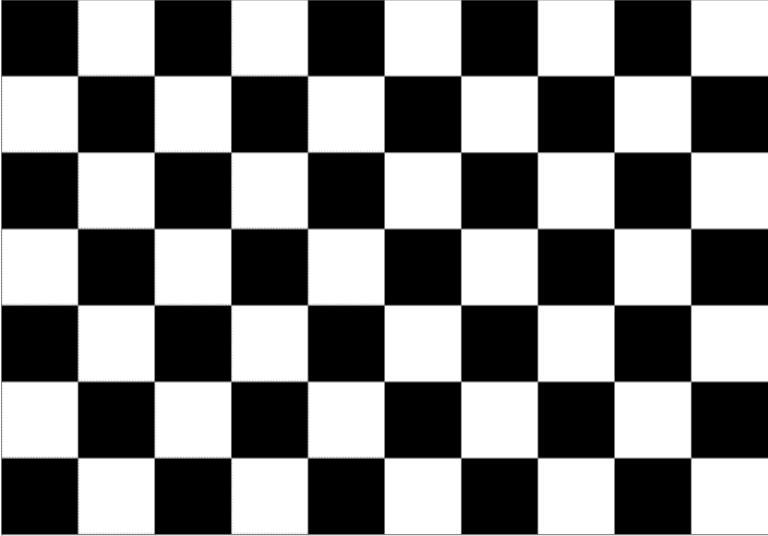
This pattern is drawn by a WebGL 1 fragment shader. Its source:

```glsl
precision highp float;
// Black and white checkerboard, ten by seven squares, with soft grey seams.
uniform vec2 u_resolution;

#define COLUMNS 10.0
#define ROWS 7.0
#define PITCH vec2(0.0998, 0.09948)   // square size, in canvas widths
#define ORIGIN vec2(0.0018, 0.0018)   // lower left corner of the board
#define SEAM vec2(0.0023, 0.0030)     // seam softness across x and y
#define STIPPLE_PERIOD 0.00390625     // spacing of the faint seam dots
#define STIPPLE_DEPTH 0.12
#define STIPPLED_COLUMNS 5.0

const float TAU = 6.2831853;

// Signed distance to the nearest grid line, positive in even squares
vec2 alternatingDistance(vec2 cell) {
  return 0.5 - abs(mod(cell + 0.5, 2.0) - 1.0);
}

// Faint dots just inside the left and bottom edges of a white square
float stipple(vec2 p, vec2 cell, float pixel) {
  vec2 square = floor(cell);
  float white = mod(square.x + square.y, 2.0);
  vec2 inset = fract(cell) * PITCH;
  vec2 band = 1.0 - smoothstep(SEAM * 0.5, SEAM * 1.3, inset);
  vec2 dots = 0.5 + 0.5 * sin(TAU * p.yx / STIPPLE_PERIOD);
  float region = step(0.0, square.x) * step(square.x, STIPPLED_COLUMNS - 1.0);
  float resolved = clamp(STIPPLE_PERIOD / pixel - 1.0, 0.0, 1.0);
  vec2 marks = band * dots;
  return white * region * resolved * max(marks.x, marks.y);
}

void main() {
  float pixel = 1.0 / u_resolution.x;
  vec2 p = gl_FragCoord.xy * pixel;
  vec2 cell = (p - ORIGIN) / PITCH;
  vec2 softness = max(SEAM, vec2(pixel));

  // Checker: the product of two softened square waves
  vec2 bounded = vec2(min(cell.x, COLUMNS - 0.5), cell.y);
  vec2 wave = clamp(alternatingDistance(bounded) * PITCH * 2.0 / softness, -1.0, 1.0);
  float ink = 0.5 + 0.5 * wave.x * wave.y;

  // Thin white margin on the left, bottom and top
  vec2 lower = cell * PITCH / softness;
  float upper = (ROWS - cell.y) * PITCH.y / softness.y;
  float inside = clamp(min(min(lower.x, lower.y), upper) + 0.5, 0.0, 1.0);
  ink = min(ink, inside);

  float shade = 1.0 - ink;
  shade *= 1.0 - STIPPLE_DEPTH * stipple(p, cell, pixel);
  gl_FragColor = vec4(vec3(shade), 1.0);
}
```
